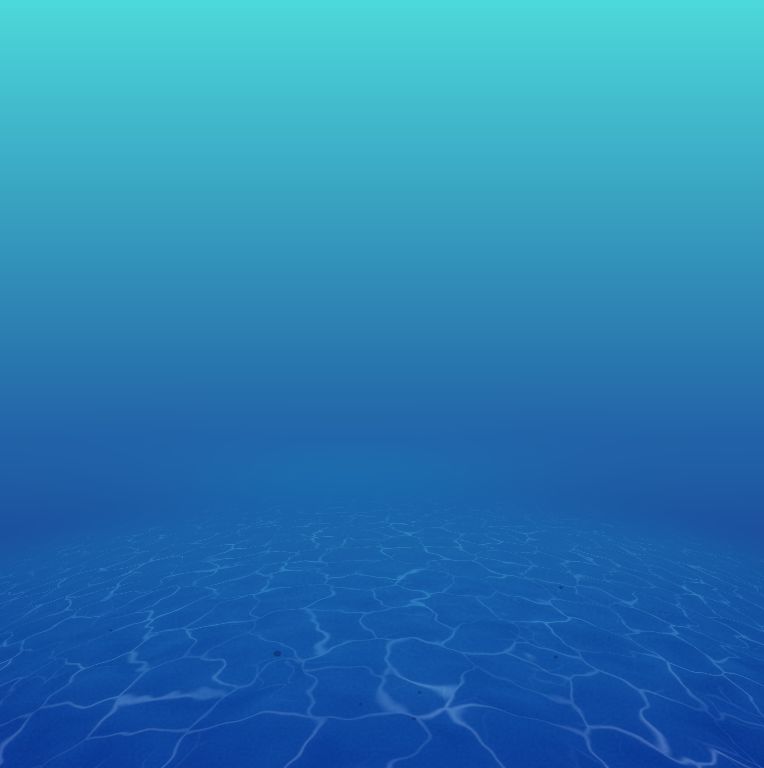
A Shadertoy shader for this background:

```glsl
vec2 hash2(vec2 p) {
    vec3 q = fract(p.xyx * vec3(0.1031, 0.1030, 0.0973));
    q += dot(q, q.yzx + 33.33);
    return fract((q.xx + q.yz) * q.zy);
}

float gradientNoise(vec2 p) {
    vec2 i = floor(p), f = fract(p);
    vec2 u = f * f * f * (f * (f * 6.0 - 15.0) + 10.0);
    vec2 e = vec2(0.0, 1.0);
    float a = dot(hash2(i) * 2.0 - 1.0, f);
    float b = dot(hash2(i + e.yx) * 2.0 - 1.0, f - e.yx);
    float c = dot(hash2(i + e) * 2.0 - 1.0, f - e);
    float d = dot(hash2(i + 1.0) * 2.0 - 1.0, f - 1.0);
    return mix(mix(a, b, u.x), mix(c, d, u.x), u.y);
}

// Distance to the nearest border between scattered cells
float cellBorder(vec2 p) {
    vec2 cell = floor(p);
    float nearest = 9.0, second = 9.0;
    for (int y = -1; y <= 1; y++)
    for (int x = -1; x <= 1; x++) {
        vec2 c = cell + vec2(x, y);
        float d = length(c + 0.1 + 0.8 * hash2(c) - p);
        second = min(second, max(nearest, d));
        nearest = min(nearest, d);
    }
    return second - nearest;
}

vec3 waterColor(vec2 uv) {
    vec3 c = mix(vec3(0.105, 0.31, 0.62), vec3(0.13, 0.385, 0.655), smoothstep(0.28, 0.44, uv.y));
    c = mix(c, vec3(0.20, 0.575, 0.73), clamp((uv.y - 0.43) / 0.235, 0.0, 1.0));
    c = mix(c, vec3(0.30, 0.85, 0.855), clamp((uv.y - 0.665) / 0.335, 0.0, 1.0));
    // Pale haze above the middle of the floor
    vec2 haze = (uv - vec2(0.46, 0.35)) / vec2(0.25, 0.07);
    return c + vec3(-0.015, 0.07, 0.045) * exp(-dot(haze, haze));
}

vec3 floorColor(vec2 uv, float drop) {
    // Perspective plane, with cells shrinking towards the horizon
    float depth = max(drop, 0.0) + 0.06;
    vec2 plane = vec2(uv.x - 0.5, 0.65) / depth * 3.0;
    vec2 warp = vec2(gradientNoise(plane * 1.3), gradientNoise(plane * 1.3 + 37.0));
    warp += 0.4 * vec2(gradientNoise(plane * 3.5 + 11.0), gradientNoise(plane * 3.5 + 71.0));
    vec2 p = plane + 0.42 * warp;

    // Sand, with soft ripples and grain
    vec3 c = mix(vec3(0.04, 0.245, 0.605), vec3(0.07, 0.335, 0.65), smoothstep(-0.03, 0.19, uv.y));
    c = mix(c, vec3(0.10, 0.39, 0.67), smoothstep(0.15, 0.32, uv.y));
    c -= vec3(0.005, 0.03, 0.025) * pow(abs(uv.x - 0.5) * 2.0, 2.0);
    float near = smoothstep(0.03, 0.2, drop);
    c += vec3(0.02, 0.045, 0.035) * gradientNoise(p * vec2(1.4, 2.2) + 5.0) * near;
    c += 0.022 * gradientNoise(uv * vec2(210.0, 260.0)) * near;

    // Broken caustic lines: one main net and a fainter fine one
    float border = cellBorder(p);
    float strength = smoothstep(-0.4, 0.4, gradientNoise(plane * 0.9 + 19.0));
    float width = 0.06 + 0.05 * strength;
    float line = smoothstep(width, 0.0, border) * (0.3 + 0.7 * strength);
    float fine = smoothstep(0.10, 0.0, cellBorder(p * 1.7 + 8.0));
    fine *= smoothstep(0.0, 0.4, gradientNoise(plane * 1.2 + 53.0));
    float glow = exp(-7.0 * border) * strength;
    vec3 light = mix(vec3(0.25, 0.21, 0.14), vec3(0.10, 0.15, 0.10), smoothstep(0.03, 0.25, uv.y));
    float fade = smoothstep(0.0, 0.11, drop);
    return c + light * fade * (0.72 * line + 0.25 * fine + 0.14 * glow);
}

// Small dark stones strewn over the sand
float stones(vec2 uv) {
    float shade = 0.0;
    for (int i = 0; i < 7; i++) {
        vec2 h = hash2(vec2(float(i) * 7.3, 4.0));
        vec2 at = i == 0 ? vec2(0.363, 0.149) : vec2(0.1 + 0.8 * h.x, 0.02 + 0.24 * h.y);
        float size = i == 0 ? 0.005 : 0.0015 + 0.0015 * h.x;
        vec2 d = (uv - at) * vec2(1.0, 1.3);
        float r = length(d) + 0.0015 * gradientNoise(uv * 300.0);
        shade = max(shade, smoothstep(size + 0.0015, size - 0.0015, r));
    }
    return shade;
}

void mainImage(out vec4 fragColor, in vec2 fragCoord) {
    vec2 uv = fragCoord / iResolution.xy;
    float offset = uv.x - 0.5;
    float horizon = 0.39 - 0.3 * offset * offset;
    float drop = horizon - uv.y;

    vec3 color = waterColor(uv);
    if (drop > 0.0) {
        vec3 sand = mix(floorColor(uv, drop), vec3(0.04, 0.17, 0.43), 0.6 * stones(uv));
        color = mix(color, sand, smoothstep(0.0, 0.07, drop));
    }
    fragColor = vec4(color, 1.0);
}
```
